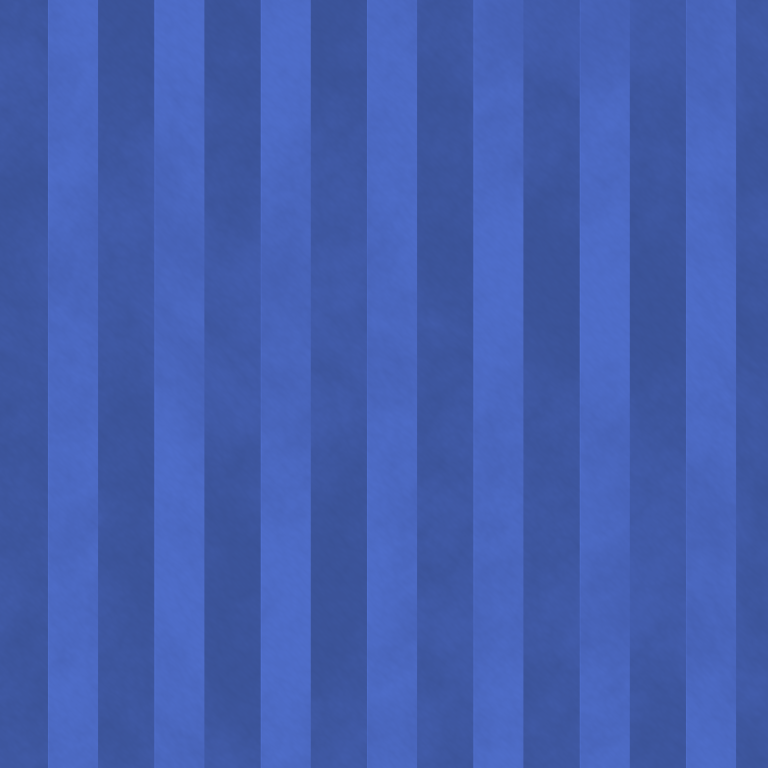
Write a WebGL 1 fragment shader that draws this pattern.

```glsl
precision highp float;
// Seven vertical light blue stripes on dark blue, with cloudy wear and fibre grain.

uniform vec2 u_resolution;

const float PI = 3.14159265;
const float STRIPE_PERIOD = 0.13846;
const float STRIPE_START = 0.0625;
const float STRIPE_WIDTH = 0.0652;
const float RIM_WIDTH = 0.0014;

const vec3 DARK_BLUE = vec3(0.230, 0.325, 0.598);
const vec3 LIGHT_BLUE = vec3(0.304, 0.423, 0.780);
const vec3 WORN_BLUE = vec3(0.266, 0.370, 0.690);

vec2 hash2(vec2 cell) {
  vec3 p = fract(vec3(cell.xyx) * vec3(0.1031, 0.1030, 0.0973));
  p += dot(p, p.yzx + 33.33);
  return fract((p.xx + p.yz) * p.zy);
}

// Distance to the nearest jittered cell point.
float cellular(vec2 p) {
  vec2 cell = floor(p);
  vec2 local = fract(p);
  float nearest = 2.0;
  for (int y = -1; y <= 1; y++) {
    for (int x = -1; x <= 1; x++) {
      vec2 offset = vec2(float(x), float(y));
      vec2 delta = offset + hash2(cell + offset) - local;
      nearest = min(nearest, dot(delta, delta));
    }
  }
  return sqrt(nearest);
}

vec2 rotate(vec2 p, float angle) {
  float c = cos(angle);
  float s = sin(angle);
  return vec2(c * p.x - s * p.y, s * p.x + c * p.y);
}

// Layered sines bend the cloud outlines.
vec2 sineWarp(vec2 p, float amount) {
  vec2 q = p;
  for (int i = 1; i <= 4; i++) {
    float k = float(i);
    q += amount / k * sin(q.yx * 9.0 * k + vec2(1.3, 4.1) * k);
  }
  return q;
}

// Rotated octaves of cellular noise, centred near zero.
float clouds(vec2 p) {
  float sum = 0.0;
  float weight = 0.5;
  for (int i = 0; i < 5; i++) {
    sum += weight * (0.5 - cellular(p));
    p = rotate(p, 0.9) * 2.1 + 17.3;
    weight *= 0.62;
  }
  return sum;
}

// Broad worn regions alternate diagonally across the canvas.
float wornRegions(vec2 p, vec2 centre, vec2 spacing) {
  vec2 wave = cos(PI * (p - centre) / spacing);
  return wave.x * wave.y;
}

// Short fibres slanting down to the right.
float fibres(vec2 p, float scale) {
  vec2 along = rotate(p, 0.75) * scale;
  return 0.5 - cellular(along * vec2(0.4, 1.0));
}

// Antialiased band from start to start + width.
float band(float x, float start, float width, float blur) {
  float halfWidth = 0.5 * width;
  float edge = abs(x - start - halfWidth) - halfWidth;
  return 1.0 - smoothstep(-blur, blur, edge);
}

void main() {
  vec2 uv = gl_FragCoord.xy / u_resolution;
  float blur = 0.6 / u_resolution.x;

  // Stripes; half a gap of padding keeps both edges inside one repeat.
  float pad = 0.5 * (STRIPE_PERIOD - STRIPE_WIDTH);
  float x = mod(uv.x - STRIPE_START + pad, STRIPE_PERIOD);
  float stripe = band(x, pad, STRIPE_WIDTH, blur);
  float rim = band(x, pad, RIM_WIDTH, blur);

  // Wear draws both blues towards a shared middle tone.
  vec2 warped = sineWarp(uv, 0.022);
  float regions = wornRegions(warped, vec2(0.78, 0.24), vec2(0.47, 0.37));
  float wear = smoothstep(0.0, 1.0, 0.32 + 0.34 * regions + 0.9 * clouds(warped * 7.0));
  vec3 color = mix(DARK_BLUE, LIGHT_BLUE, stripe);
  color = mix(color, WORN_BLUE, 0.85 * wear);

  // Faint bright left rim and fine surface grain.
  color *= 1.0 + 0.04 * rim;
  float grain = 0.6 * fibres(uv, 130.0) + 0.4 * fibres(uv + 3.7, 260.0);
  color *= 1.0 + 0.045 * grain;

  gl_FragColor = vec4(color, 1.0);
}
```
